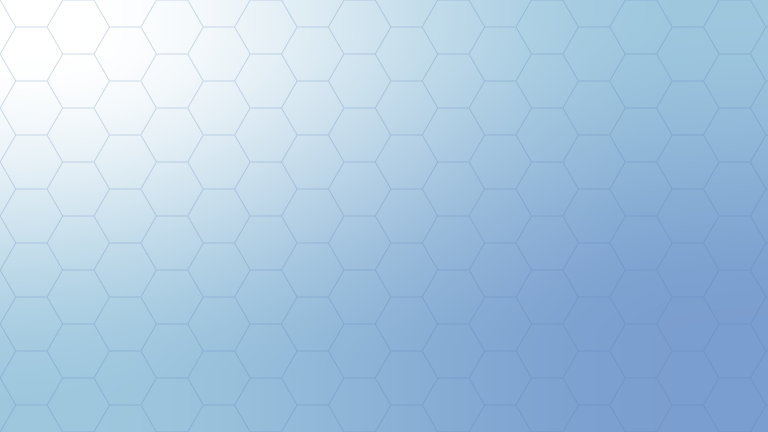
Reproduce this background procedurally as a Shadertoy shader.

```glsl
const vec3 WHITE = vec3(1.0, 1.0, 1.0);
const vec3 AQUA = vec3(0.62, 0.78, 0.87);
const vec3 BLUE = vec3(0.48, 0.62, 0.81);
const vec3 LINE_COLOR = vec3(0.32, 0.47, 0.70);

const vec2 CELLS = vec2(16.38, 8.0);   // columns across, rows down
const float COLUMN_SHIFT = 0.67;       // center of the first column
const float LINE_WIDTH = 0.0185;       // in cell heights
const float LINE_OPACITY = 0.26;

// Four-corner blend; the lower tone rises sooner on the right.
vec3 backdrop(vec2 uv) {
    float down = 1.0 - uv.y;
    float across = smoothstep(0.08, 0.9, uv.x);
    float fall = smoothstep(mix(0.1, 0.0, uv.x), mix(0.95, 0.75, uv.x), down);
    return mix(mix(WHITE, AQUA, across), mix(AQUA, BLUE, across), fall);
}

// Distance-like measure from the center of a flat-topped hexagon.
float hexRadius(vec2 p) {
    p = abs(p);
    return max(p.y, dot(p, vec2(sqrt(3.0), 1.0) * 0.5));
}

// Distance to the nearest edge of a hexagon tiling with unit cell height.
float hexEdge(vec2 p) {
    vec2 period = vec2(sqrt(3.0), 1.0);
    vec2 evenCell = mod(p + 0.5 * period, period) - 0.5 * period;
    vec2 oddCell = mod(p, period) - 0.5 * period;
    return 0.5 - min(hexRadius(evenCell), hexRadius(oddCell));
}

// Part of a pixel covered by a line whose middle lies at distance d.
float lineCoverage(float d, float width, float pixel) {
    float near = max(d - 0.5 * pixel, -0.5 * width);
    float far = min(d + 0.5 * pixel, 0.5 * width);
    return clamp((far - near) / pixel, 0.0, 1.0);
}

void mainImage(out vec4 fragColor, in vec2 fragCoord) {
    vec2 uv = fragCoord / iResolution.xy;

    // Scale columns so that each hexagon is one unit high
    vec2 grid = uv * CELLS - vec2(COLUMN_SHIFT, 0.0);
    grid.x *= 0.5 * sqrt(3.0);

    float pixel = CELLS.y / iResolution.y;
    float line = lineCoverage(hexEdge(grid), LINE_WIDTH, pixel);

    vec3 color = mix(backdrop(uv), LINE_COLOR, line * LINE_OPACITY);
    fragColor = vec4(color, 1.0);
}
```
